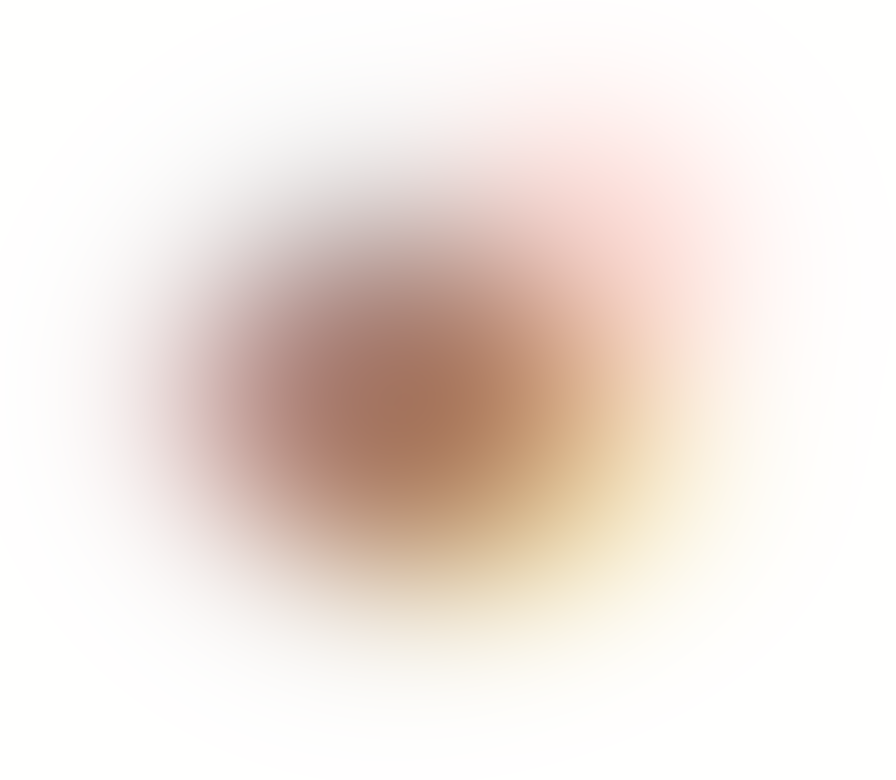
Write a WebGL 2 fragment shader that draws this background.

```glsl
#version 300 es
precision highp float;

uniform vec2 u_resolution;
out vec4 fragColor;

// Exponent of the glow falloff: 2.0 is a plain Gaussian
#define FALLOFF 2.35

// Optical density of each tint at its centre
#define SHADE_DENSITY vec3(0.42, 0.42, 0.42)
#define ROSE_DENSITY  vec3(0.00, 0.28, 0.28)
#define TAN_DENSITY   vec3(0.04, 0.12, 0.40)
#define PINK_DENSITY  vec3(0.00, 0.14, 0.16)
#define PAPER         vec3(1.0, 0.999, 0.998)

// Soft elliptical spot, 1 at its centre and fading to 0
float glow(vec2 p, vec2 centre, vec2 radius) {
    float d = length((p - centre) / radius);
    return exp(-pow(d, FALLOFF));
}

void main() {
    // Canvas centre is zero, canvas height is one
    vec2 p = (gl_FragCoord.xy - 0.5 * u_resolution) / u_resolution.y;

    // Overlapping tints add their densities, like layers of ink
    vec3 density = SHADE_DENSITY * glow(p, vec2(-0.088, 0.007), vec2(0.235));
    density += ROSE_DENSITY * glow(p, vec2(-0.096, -0.020), vec2(0.232, 0.187));
    density += TAN_DENSITY * glow(p, vec2(0.057, -0.086), vec2(0.239, 0.194));
    density += PINK_DENSITY * glow(p, vec2(0.173, 0.159), vec2(0.202));

    fragColor = vec4(PAPER * exp(-density), 1.0);
}
```
